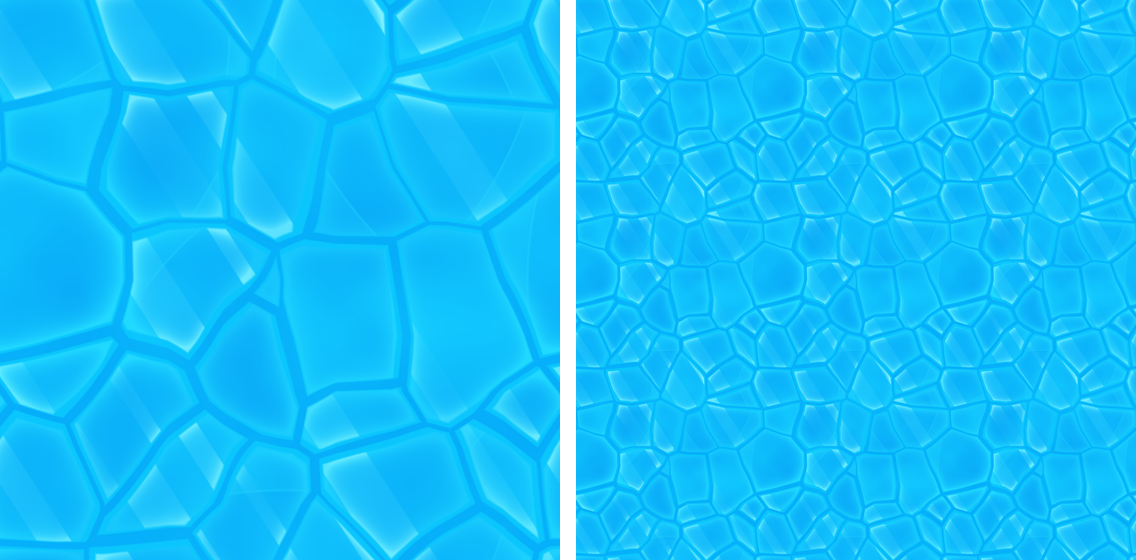
Left, the tile; right, the same tile 3 across and 3 down.
Give the GLSL for this texture, as a WebGL 1 fragment shader.

```glsl
precision highp float;
uniform vec2 u_resolution;

const float GRID = 5.0;           // cells per side, whole so that it tiles
const float JITTER = 1.0;
const float SIZE_SPREAD = 0.5;    // difference between large and small cells
const float BEND_FREQ = 10.0;
const float BEND = 0.03;
const float GAP_MIN = 0.003;
const float GAP_MAX = 0.0115;
const float RIM_MAX = 0.012;
const float GLOW_REACH = 0.0185;
const float ROUNDING = 85.0;
const vec2 GLARE_NORMAL = vec2(0.84, 0.543);

const vec3 GAP_COLOR = vec3(0.03, 0.697, 0.98);
const vec3 RIM_COLOR = vec3(0.04, 0.775, 0.99);
const vec3 DEEP_COLOR = vec3(0.035, 0.675, 0.972);
const vec3 BODY_COLOR = vec3(0.06, 0.765, 0.99);
const vec3 GLOW_COLOR = vec3(0.13, 0.85, 1.0);
const vec3 GLARE_COLOR = vec3(0.56, 0.97, 1.0);

vec2 hash2(vec2 p) {
  vec3 q = fract(p.xyx * vec3(0.1031, 0.1030, 0.0973));
  q += dot(q, q.yzx + 33.33);
  return fract((q.xx + q.yz) * q.zy);
}

// Wrapping noise; sharp = 1 interpolates linearly, which leaves kinks
vec2 noise2(vec2 uv, float period, float sharp) {
  vec2 p = uv * period;
  vec2 i = floor(p), f = fract(p);
  f = mix(f * f * (3.0 - 2.0 * f), f, sharp);
  vec2 a = hash2(mod(i, period) + period);
  vec2 b = hash2(mod(i + vec2(1.0, 0.0), period) + period);
  vec2 c = hash2(mod(i + vec2(0.0, 1.0), period) + period);
  vec2 d = hash2(mod(i + 1.0, period) + period);
  return mix(mix(a, b, f.x), mix(c, d, f.x), f.y);
}

vec2 cellId(vec2 cell) { return mod(cell, GRID) + 3.0; }

vec2 sitePosition(vec2 cell) {
  return cell + 0.5 + JITTER * (hash2(cellId(cell)) - 0.5);
}

// Squared distance to a site, reduced by the weight of its cell
float power(vec2 p, vec2 cell, vec2 site) {
  vec2 v = p - site;
  return dot(v, v) - SIZE_SPREAD * hash2(cellId(cell) + 41.0).x;
}

float band(float s, float center, float halfWidth, float px) {
  return smoothstep(-px, px, halfWidth - abs(s - center));
}

void main() {
  vec2 uv = gl_FragCoord.xy / u_resolution;
  float px = 1.0 / min(u_resolution.x, u_resolution.y);
  vec2 p = (uv + BEND * (noise2(uv, BEND_FREQ, 1.0) - 0.5)) * GRID;

  // Owning cell
  vec2 home = floor(p), cell = home, site = home;
  float nearest = 1e3;
  for (int y = -2; y <= 2; y++) {
    for (int x = -2; x <= 2; x++) {
      vec2 c = home + vec2(float(x), float(y));
      vec2 s = sitePosition(c);
      float d = power(p, c, s);
      if (d < nearest) { nearest = d; cell = c; site = s; }
    }
  }

  // Distances to the gap, to the rim inside it, and a rounded one for the glow
  float gapDist = 1e3, faceDist = 1e3, nearSum = 0.0;
  vec2 id = cellId(cell);
  for (int y = -2; y <= 2; y++) {
    for (int x = -2; x <= 2; x++) {
      if (x == 0 && y == 0) continue;
      vec2 c = cell + vec2(float(x), float(y));
      vec2 s = sitePosition(c);
      vec2 other = cellId(c);
      float d = (power(p, c, s) - nearest) / (2.0 * length(s - site) * GRID);
      d -= mix(GAP_MIN, GAP_MAX, hash2(id + other + 71.0).x);
      float rim = RIM_MAX * hash2(id * 3.1 + other * 1.7).y;
      rim *= 0.4 + 1.1 * noise2(uv, 11.0, 1.0).x;
      gapDist = min(gapDist, d);
      faceDist = min(faceDist, d - rim);
      nearSum += exp(-ROUNDING * (d - rim));
    }
  }
  float depth = max(-log(nearSum) / ROUNDING, 0.0);
  float glow = exp(-depth / GLOW_REACH);

  // Cloudy body with a glowing border
  vec2 traits = hash2(id + 113.0), offsets = hash2(id + 157.0);
  vec2 local = uv - site / GRID;
  float s = dot(local, GLARE_NORMAL);
  float cloud = 0.65 * noise2(uv, 7.0, 0.0).x + 0.35 * noise2(uv, 15.0, 0.0).y;
  float tone = 1.1 * cloud - 0.4 + 0.65 * traits.x * traits.x - 1.5 * s * (traits.y - 0.3);
  vec3 face = mix(DEEP_COLOR, BODY_COLOR, clamp(tone, 0.0, 1.2));
  float border = 0.4 + 0.75 * noise2(uv, 5.0, 0.0).x;
  face = mix(face, GLOW_COLOR, min(glow * border, 1.0));

  // Straight glare bands, brightest where they meet the border
  float wide = band(s, mix(-0.1, -0.03, offsets.x), mix(0.02, 0.045, offsets.y), px);
  float thin = band(s, mix(0.045, 0.09, offsets.y), mix(0.009, 0.022, offsets.x), px);
  wide *= step(0.35, traits.y);
  thin *= step(0.45, fract(traits.y * 7.0));
  float fade = smoothstep(0.1, 0.8, noise2(uv, 6.0, 0.0).y);
  float glare = (0.8 * wide + thin) * (0.3 + 0.9 * fade);
  face = mix(face, GLARE_COLOR, min(glare * (0.1 + 0.62 * glow * glow), 0.85));

  // Chipped corner with a fine light crease
  float angle = 6.2832 * offsets.x;
  float chip = dot(local, vec2(cos(angle), sin(angle))) - mix(0.07, 0.1, traits.x);
  chip += 0.8 * dot(local, local);
  float crease = 1.0 - smoothstep(0.0008, 0.0008 + 1.5 * px, abs(chip));
  float chipped = 0.18 * smoothstep(-px, px, chip) + 0.3 * crease;
  face = mix(face, GLOW_COLOR, chipped * step(0.4, offsets.y));

  // Gap, rim and face
  vec3 gap = GAP_COLOR + 0.05 * (cloud - 0.5) * vec3(0.3, 1.0, 0.2);
  vec3 color = mix(gap, RIM_COLOR, smoothstep(-px, px, gapDist));
  color = mix(color, face, smoothstep(-px, 2.0 * px, faceDist));
  gl_FragColor = vec4(color, 1.0);
}
```
